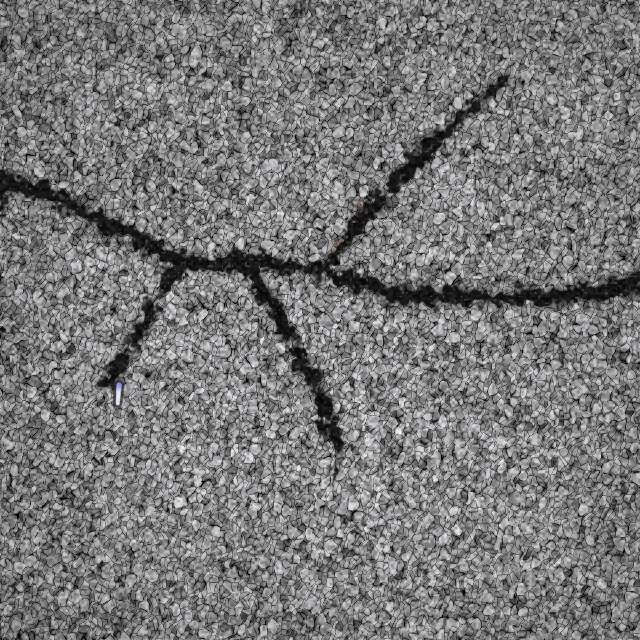
Give the GLSL for this texture, as a Shadertoy shader.

```glsl
float hash(vec2 p) {
    return fract(sin(dot(p, vec2(127.1, 311.7))) * 43758.545);
}

float noise(vec2 p) {
    vec2 i = floor(p), f = fract(p);
    f = f * f * (3.0 - 2.0 * f);
    return mix(mix(hash(i), hash(i + vec2(1, 0)), f.x),
               mix(hash(i + vec2(0, 1)), hash(i + 1.0), f.x), f.y);
}

// Cellular stones: nearest distance, gap to the next cell, random id
vec3 stones(vec2 p) {
    vec2 cell = floor(p);
    float near = 9.0, next = 9.0, id = 0.0;
    for (int y = -1; y <= 1; y++)
    for (int x = -1; x <= 1; x++) {
        vec2 c = cell + vec2(x, y);
        vec2 center = c + 0.1 + 0.8 * vec2(hash(c), hash(c + 57.3));
        float d = length(p - center);
        if (d < near) {
            next = near;
            near = d;
            id = hash(c + 19.7);
        } else {
            next = min(next, d);
        }
    }
    return vec3(near, next - near, id);
}

// Signed distance to a tapered segment; z holds the half width
float taper(vec2 p, vec3 a, vec3 b) {
    vec2 ab = b.xy - a.xy;
    float t = clamp(dot(p - a.xy, ab) / dot(ab, ab), 0.0, 1.0);
    return length(p - a.xy - ab * t) - mix(a.z, b.z, t);
}

float crackDistance(vec2 p) {
    vec3 trunk[11] = vec3[11](
        vec3(-0.01, 0.722, 0.016), vec3(0.078, 0.693, 0.011), vec3(0.169, 0.648, 0.012),
        vec3(0.234, 0.622, 0.011), vec3(0.277, 0.590, 0.011), vec3(0.390, 0.589, 0.014),
        vec3(0.508, 0.576, 0.008), vec3(0.612, 0.539, 0.012), vec3(0.781, 0.532, 0.009),
        vec3(0.931, 0.540, 0.010), vec3(1.01, 0.566, 0.014));
    // Three branches of four points each
    vec3 branch[12] = vec3[12](
        vec3(0.508, 0.576, 0.006), vec3(0.573, 0.664, 0.009),
        vec3(0.651, 0.753, 0.012), vec3(0.788, 0.876, 0.004),
        vec3(0.277, 0.589, 0.009), vec3(0.240, 0.525, 0.007),
        vec3(0.208, 0.466, 0.005), vec3(0.167, 0.402, 0.008),
        vec3(0.390, 0.589, 0.012), vec3(0.449, 0.479, 0.008),
        vec3(0.503, 0.375, 0.009), vec3(0.531, 0.303, 0.007));
    float d = taper(p, vec3(0.0, 0.71, 0.008), vec3(0.0, 0.68, 0.003));
    for (int i = 0; i < 10; i++) d = min(d, taper(p, trunk[i], trunk[i + 1]));
    for (int i = 0; i < 12; i++)
        if (i % 4 < 3) d = min(d, taper(p, branch[i], branch[i + 1]));
    // Faint trailing end and side chip of the lower branch
    d = min(d, taper(p, vec3(0.531, 0.303, 0.004), vec3(0.523, 0.255, 0.001)));
    return min(d, taper(p, vec3(0.500, 0.355, 0.004), vec3(0.508, 0.305, 0.002)));
}

void mainImage(out vec4 fragColor, in vec2 fragCoord) {
    vec2 uv = fragCoord / iResolution.xy;
    float px = 1.0 / iResolution.y;

    // Slightly leaning, elongated grains with irregular outlines
    vec2 warp = vec2(noise(uv * 95.0), noise(uv * 95.0 + 41.0)) - 0.5;
    vec2 q = mat2(0.94, 0.34, -0.34, 0.94) * (uv + warp * 0.009);
    vec3 fine = stones(q * vec2(125.0, 82.0));
    vec3 coarse = stones(q * vec2(64.0, 49.0) + 13.0);
    float grit = noise(uv * 240.0) - 0.5;

    // Binder and small grains
    float tone = mix(0.42, 0.66, fine.z);
    tone *= mix(0.53, 1.0, smoothstep(0.0, 0.27, fine.y));
    tone -= 0.17 * smoothstep(0.58, 0.85, noise(q * vec2(130.0, 85.0) + 7.0));

    // Scattered larger pebbles with dark rims
    float present = step(0.66, coarse.z);
    float pebble = present * smoothstep(0.06, 0.2, coarse.y) * (1.0 - smoothstep(0.38, 0.5, coarse.x));
    float rim = present * (1.0 - smoothstep(0.0, 0.12, abs(coarse.x - 0.49)));
    tone = mix(tone, 0.54 + 0.5 * (coarse.z - 0.66), pebble * 0.8);
    tone -= 0.13 * rim;
    tone += grit * 0.38 + 0.05;

    // Broad patches and dim corners
    tone += 0.07 * (noise(uv * 7.0) - 0.5);
    vec2 offset = uv - vec2(0.52, 0.46);
    tone *= 1.06 - 0.42 * dot(offset, offset);
    vec3 color = vec3(tone) * vec3(1.0, 0.992, 1.003);

    // Rusty stain beside the upper branch
    float rust = exp(-dot(uv - vec2(0.53, 0.618), uv - vec2(0.53, 0.618)) * 9000.0)
               + exp(-dot(uv - vec2(0.567, 0.676), uv - vec2(0.567, 0.676)) * 9000.0);
    color *= 1.0 - rust * vec3(0.08, 0.2, 0.28);

    // Ragged crack and its soft shadow
    float d = crackDistance(uv + warp * 0.011);
    d += 0.014 * (noise(uv * 70.0 + 3.0) - 0.5) + 0.011 * (noise(uv * 170.0) - 0.5);
    color *= 1.0 - 0.28 * (1.0 - smoothstep(0.0, 0.011, d));
    float soot = 0.085 + 0.13 * grit + 0.16 * smoothstep(0.72, 0.95, noise(uv * 190.0 + 9.0));
    float crack = 1.0 - smoothstep(-0.0015 - px, 0.0015 + px, d);
    color = mix(color, max(soot, 0.03) * vec3(1.0, 0.96, 0.98), crack);

    // Pale bluish chip below the left branch
    float chip = taper(uv, vec3(0.184, 0.370, 0.003), vec3(0.186, 0.398, 0.004));
    color = mix(color, vec3(0.12), 0.7 * (1.0 - smoothstep(0.001, 0.004, abs(chip - 0.002))));
    vec3 chipColor = mix(vec3(0.9, 0.91, 0.97), vec3(0.55, 0.58, 0.9), smoothstep(0.385, 0.4, uv.y));
    color = mix(color, chipColor, 1.0 - smoothstep(-px, px, chip));

    fragColor = vec4(clamp(color, 0.0, 1.0), 1.0);
}
```
